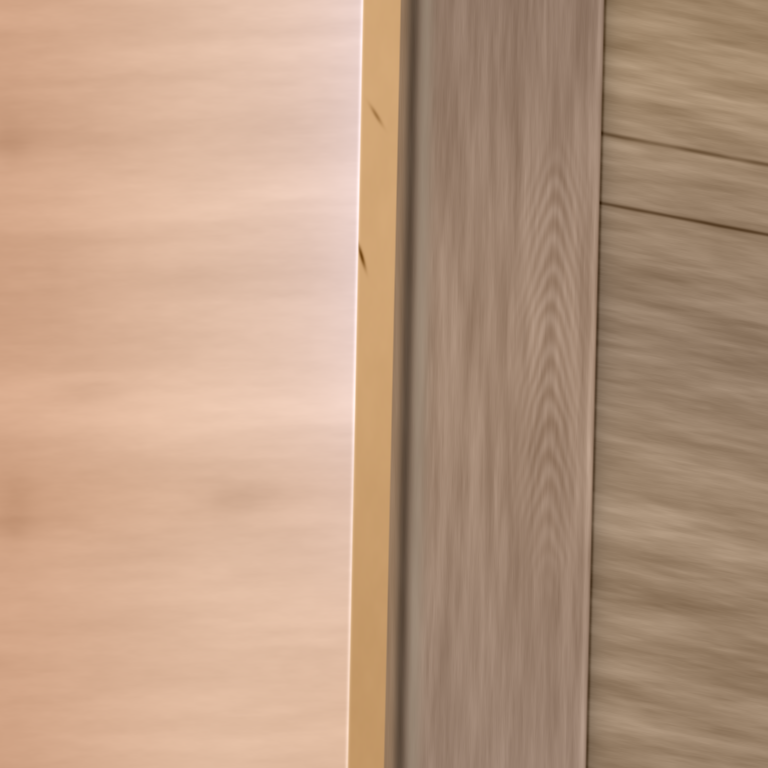
Give the GLSL for this texture, as a WebGL 1 fragment shader.

```glsl
precision highp float;
// Pale wood floor, a tan edge strip, a dark groove, a grey-brown board and
// a darker plank floor, side by side. Slanted edges are lines in x(y);
// the grain is stretched value noise, with nested arches on the board.
uniform vec2 u_resolution;

float hash(vec2 p) {
  p = fract(p * vec2(0.1031, 0.1137));
  p += dot(p, p.yx + 33.33);
  return fract((p.x + p.y) * p.x * 7.31 + p.y * 13.7);
}

float noise(vec2 p) {
  vec2 i = floor(p), f = fract(p);
  f = f * f * (3.0 - 2.0 * f);
  return mix(mix(hash(i), hash(i + vec2(1.0, 0.0)), f.x),
             mix(hash(i + vec2(0.0, 1.0)), hash(i + 1.0), f.x), f.y);
}

// Fractal noise centred on zero.
float grain(vec2 p) {
  float sum = 0.0, amp = 0.5;
  for (int i = 0; i < 4; i++) {
    sum += amp * (noise(p) - 0.5);
    p = p * 2.03 + 17.3;
    amp *= 0.55;
  }
  return sum;
}

float bump(float d, float width) {
  return exp(-d * d / (width * width));
}

float edge(float d) {
  float soft = max(0.0016, 0.8 / u_resolution.x);
  return smoothstep(-soft, soft, d);
}

vec3 paleFloor(vec2 p, float border) {
  vec3 c = mix(vec3(0.81, 0.63, 0.51), vec3(0.88, 0.735, 0.63),
               smoothstep(-0.08, 0.34, p.x));
  // Cool window glare by the strip, strongest in the upper half.
  float glare = exp((p.x - border) * 9.0) * smoothstep(0.02, 0.7, p.y);
  c = mix(c, vec3(0.93, 0.84, 0.83), 0.85 * glare);
  // Broad bands of plank tone and a few worn smudges.
  float y = p.y - 0.035 * p.x;
  c += 0.03 * bump(y - 0.735, 0.035) + 0.035 * bump(y - 0.465, 0.04);
  c -= 0.028 * bump(y - 0.83, 0.05) + 0.018 * bump(y - 0.62, 0.05);
  c -= vec3(0.03, 0.035, 0.04) * bump(y - 0.345, 0.055);
  c -= 0.05 * bump(p.x - 0.31, 0.05) * bump(p.y - 0.35, 0.025);
  c -= 0.035 * bump(p.x - 0.11, 0.05) * bump(p.y - 0.49, 0.016);
  // Short plank ends near the left side.
  c -= 0.03 * bump(p.x - 0.015, 0.025) * bump(p.y - 0.82, 0.045);
  c -= 0.035 * bump(p.x - 0.02, 0.025) * bump(p.y - 0.34, 0.06);
  c += 0.065 * grain(vec2(p.x * 5.0, y * 38.0));
  return c + 0.02 * grain(p * vec2(45.0, 120.0));
}

vec3 tanStrip(vec2 p, float x) {
  vec3 c = mix(vec3(0.76, 0.59, 0.40), vec3(0.82, 0.65, 0.46), smoothstep(0.0, 0.75, p.y));
  c += 0.025 * grain(p * vec2(50.0, 25.0));
  // Two small dark nicks.
  c -= 0.38 * bump(x - 0.005 + (p.y - 0.665) * 0.3, 0.0025) * bump(p.y - 0.667, 0.015);
  c -= 0.18 * bump(x - 0.02 + (p.y - 0.85) * 0.6, 0.003) * bump(p.y - 0.85, 0.012);
  return c;
}

vec3 greyBoard(vec2 p, float x) {
  vec3 c = mix(vec3(0.59, 0.495, 0.43), vec3(0.615, 0.51, 0.43), bump(p.y - 0.5, 0.4));
  c -= 0.025 * smoothstep(0.7, 1.0, p.y);
  c += 0.13 * grain(vec2(x * 65.0, p.y * 5.0));
  c += 0.08 * grain(vec2(x * 210.0, p.y * 14.0));
  // Nested arches widening downwards around a slanted axis.
  float dx = x - 0.187 + 0.008 * grain(vec2(x * 9.0, p.y * 14.0));
  float arch = p.y + 3.8 * sqrt(dx * dx + 0.00012) + 0.03 * grain(p * vec2(12.0, 9.0));
  float mask = bump(dx, 0.034) * smoothstep(0.18, 0.42, p.y) * smoothstep(0.84, 0.74, p.y);
  c += vec3(0.032, 0.034, 0.036) * mask * sin(arch * 165.0);
  // Pale bevel beside the groove.
  return mix(c, vec3(0.60, 0.54, 0.47), 0.65 * bump(x - 0.016, 0.011));
}

vec3 plankFloor(vec2 p, float x) {
  float y = p.y + 0.19 * (p.x - 0.78);
  vec3 c = vec3(0.605, 0.51, 0.415);
  c += vec3(0.035, 0.03, 0.015) * smoothstep(0.74, 0.95, y);
  c -= vec3(0.03, 0.025, 0.015) * bump(y - 0.57, 0.13);
  c += 0.035 * bump(y - 0.33, 0.06) - 0.035 * bump(y - 0.25, 0.03);
  c += 0.17 * grain(vec2(p.x * 5.0, y * 38.0));
  c += 0.11 * grain(vec2(p.x * 16.0, y * 130.0));
  // Plank seams, then the shadow cast by the raised board.
  c -= 0.22 * bump(y - 0.736, 0.0026);
  c -= 0.14 * bump(y - 0.827, 0.003) * (0.6 + noise(p * 30.0));
  return c * (1.0 - 0.22 * exp(-max(x, 0.0) * 75.0));
}

void main() {
  vec2 p = gl_FragCoord.xy / u_resolution;
  float stripX = mix(0.453, 0.473, p.y);
  float rimX = mix(0.500, 0.522, p.y);
  float grooveX = mix(0.520, 0.539, p.y);
  float boardX = mix(0.763, 0.787, p.y);

  vec3 c = paleFloor(p, stripX);
  c = mix(c, tanStrip(p, p.x - stripX), edge(p.x - stripX));
  c += vec3(0.10, 0.12, 0.14) * bump(p.x - stripX + 0.001, 0.0025);

  vec3 rim = vec3(0.59, 0.48, 0.38) + 0.1 * grain(p * vec2(180.0, 8.0));
  c = mix(c, rim, edge(p.x - rimX));
  c = mix(c, greyBoard(p, p.x - grooveX), edge(p.x - grooveX));
  vec3 groove = vec3(0.34, 0.275, 0.22) + 0.06 * grain(p * vec2(200.0, 15.0));
  c = mix(c, groove, 0.95 * bump(p.x - grooveX, 0.0085));

  c = mix(c, plankFloor(p, p.x - boardX), edge(p.x - boardX));
  c += 0.07 * bump(p.x - boardX + 0.006, 0.004);
  c -= 0.16 * bump(p.x - boardX - 0.001, 0.0022);
  gl_FragColor = vec4(clamp(c, 0.0, 1.0), 1.0);
}
```
